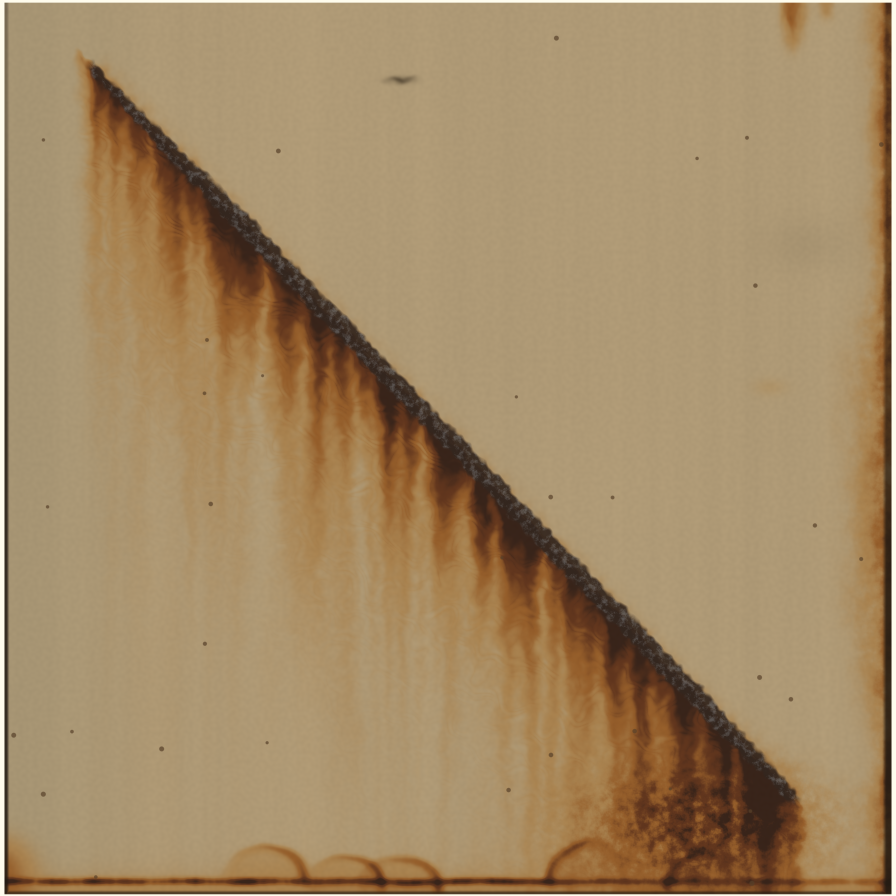
A Shadertoy shader for this texture:

```glsl
// A painted metal panel with a diagonal scratch that weeps rust downward.
// Distances to the scratch drive a rust ramp; stretched gradient noise makes
// the runs, while ellipses and edge falloffs stain the border.

const vec2 SCRATCH_TOP = vec2(0.102, 0.926);
const vec2 SCRATCH_END = vec2(0.888, 0.107);

float hash(vec2 p) {
    vec3 q = fract(vec3(p.xyx) * 0.1031);
    q += dot(q, q.yzx + 33.33);
    return fract((q.x + q.y) * q.z);
}

float corner(vec2 cell, vec2 offset) {
    float a = 6.2832 * hash(cell);
    return dot(vec2(cos(a), sin(a)), offset);
}

// Gradient noise, roughly -0.7 to 0.7
float noise(vec2 p) {
    vec2 i = floor(p), f = p - i, e = vec2(1.0, 0.0);
    vec2 u = f * f * f * (f * (f * 6.0 - 15.0) + 10.0);
    return mix(mix(corner(i, f), corner(i + e, f - e), u.x),
               mix(corner(i + e.yx, f - e.yx), corner(i + 1.0, f - 1.0), u.x), u.y);
}

float fbm(vec2 p) {
    float sum = 0.0, amp = 0.65;
    for (int i = 0; i < 4; i++) {
        sum += amp * noise(p);
        p = mat2(1.6, 1.2, -1.2, 1.6) * p + 7.3;
        amp *= 0.55;
    }
    return sum;
}

float band(float lo, float hi, float soft, float x) {
    return smoothstep(lo - soft, lo + soft, x) * (1.0 - smoothstep(hi - soft, hi + soft, x));
}

float blob(vec2 p, vec2 center, vec2 radius) {
    vec2 q = (p - center) / radius;
    return exp(-dot(q, q));
}

// Rust thickness 0..1 to colour
vec3 rustRamp(vec3 paint, float r) {
    vec3 c = mix(paint, vec3(0.66, 0.51, 0.31), smoothstep(0.0, 0.24, r));
    c = mix(c, vec3(0.58, 0.365, 0.165), smoothstep(0.2, 0.48, r));
    c = mix(c, vec3(0.38, 0.21, 0.115), smoothstep(0.45, 0.76, r));
    return mix(c, vec3(0.22, 0.14, 0.10), smoothstep(0.75, 1.05, r));
}

vec3 panelPaint(vec2 p) {
    float stripes = noise(vec2(p.x * 38.0, 0.5)) + 0.6 * noise(vec2(p.x * 110.0, 3.5));
    vec3 c = vec3(0.685, 0.602, 0.461) * (1.0 + 0.018 * stripes + 0.012 * fbm(p * 4.0));
    c *= mix(vec3(0.95, 0.965, 0.975), vec3(1.0), smoothstep(0.0, 0.22, p.x));
    c *= 1.0 - 0.045 * blob(p, vec2(0.9, 0.727), vec2(0.05, 0.03));
    return mix(c, vec3(0.68, 0.55, 0.36), 0.55 * blob(p, vec2(0.859, 0.568), vec2(0.018, 0.009)));
}

// Runs below the scratch; depth is the vertical distance under it
float runs(vec2 p, float depth) {
    float wobble = 0.008 * noise(p * 26.0) + 0.004 * noise(p * 70.0);
    float x = p.x + wobble + 0.12 * depth * noise(vec2(p.x * 9.0, 2.0));
    float wide = 0.5 + 0.85 * noise(vec2(x * 19.0, p.y * 1.6));
    float thin = 0.5 + 0.9 * noise(vec2(x * 52.0, p.y * 3.5 + 9.0));
    float crinkle = 1.0 - 2.4 * abs(noise(vec2(p.x * 62.0 + p.y * 30.0, p.y * 65.0) + 2.0 * noise(p * 35.0)));
    float streak = clamp(0.5 * wide + 0.7 * thin - 0.1, 0.0, 1.0);
    float d = max(depth, 0.0);
    float strength = mix(0.6, 1.0, smoothstep(0.1, 0.25, p.x));
    float r = 0.72 * exp(-d / (0.022 + 0.065 * streak * strength));
    r += 0.62 * streak * strength * exp(-d / 0.13);
    r += 0.20 * streak * exp(-d / 0.45);
    r += (0.11 * crinkle + 0.06 * fbm(p * 90.0)) * exp(-d / 0.22);
    float ends = band(SCRATCH_TOP.x - 0.008, SCRATCH_END.x, 0.016, p.x + wobble);
    return max(r, 0.0) * ends * smoothstep(-0.006, 0.006, depth);
}

// Upper half of an elliptical tide mark with a faint filling
float tideMark(vec2 p, vec2 center, vec2 radius) {
    vec2 q = (p - center) / radius;
    float k = length(q);
    float rim = exp(-pow((k - 1.0) / 0.13, 2.0)) * (0.65 + 0.5 * q.x * sign(0.5 - center.x));
    return (max(rim, 0.0) + 0.25 * (1.0 - smoothstep(0.8, 1.0, k))) * smoothstep(-0.3, 0.2, q.y);
}

float edgeRust(vec2 p) {
    float n = fbm(p * vec2(24.0, 12.0)), fine = fbm(p * 65.0);
    float reach = 0.012 + 0.012 * band(0.25, 0.62, 0.1, p.y) + 0.008 * noise(vec2(4.0, p.y * 9.0));
    float r = (0.55 + 0.6 * n + 0.3 * fine) * exp(-max(0.99 - p.x, 0.0) / reach);
    float line = 0.016 + 0.003 * noise(vec2(p.x * 12.0, 1.0));
    r += (0.6 + 0.7 * n) * exp(-pow((p.y - line) / 0.004, 2.0)) * (1.0 - 0.5 * smoothstep(0.55, 0.7, p.x));
    r += 0.32 * exp(-p.y / 0.018) + 0.4 * blob(p, vec2(0.0, 0.03), vec2(0.035, 0.035));
    r += (0.5 + 0.7 * fine) * blob(p, vec2(0.78, 0.08), vec2(0.12, 0.06));
    r += (0.5 + n) * (blob(p, vec2(0.885, 0.99), vec2(0.013, 0.035)) + 0.6 * blob(p, vec2(0.925, 1.0), vec2(0.01, 0.02)));
    vec4 marks[5] = vec4[5](vec4(0.295, 0.018, 0.045, 0.035), vec4(0.385, 0.010, 0.042, 0.034),
        vec4(0.445, 0.006, 0.045, 0.036), vec4(0.660, 0.016, 0.045, 0.042), vec4(0.790, 0.010, 0.045, 0.038));
    vec2 q = p + 0.005 * vec2(noise(p * 30.0), noise(p * 30.0 + 8.0));
    for (int i = 0; i < 5; i++) r += 0.42 * tideMark(q, marks[i].xy, marks[i].zw);
    return max(r, 0.0);
}

float specks(vec2 p) {
    vec2 cell = floor(p * 15.0);
    vec2 spot = 0.2 + 0.6 * vec2(hash(cell + 3.0), hash(cell + 17.0));
    float size = 0.012 + 0.018 * hash(cell + 41.0);
    return step(0.86, hash(cell)) * (1.0 - smoothstep(size, size + 0.025, length(fract(p * 15.0) - spot)));
}

void mainImage(out vec4 fragColor, in vec2 fragCoord) {
    vec2 p = fragCoord / iResolution.xy;
    vec2 span = SCRATCH_END - SCRATCH_TOP, along = normalize(span), rel = p - SCRATCH_TOP;
    float s = dot(rel, along), n = dot(rel, vec2(-along.y, along.x));
    float inside = band(0.0, length(span), 0.008, s);
    float ragged = n + 0.004 * noise(vec2(s * 18.0, 0.0)) + 0.004 * noise(p * 110.0);

    // Paint, runs, and a thin halo above the scratch
    float halo = 0.32 * exp(-max(n, 0.0) / 0.010) * inside * step(0.0, n) * (1.0 + noise(p * 80.0));
    vec3 color = rustRamp(panelPaint(p), runs(p, -ragged / along.x) + halo + edgeRust(p));

    // Lumpy blue-grey core with glints
    float halfWidth = mix(0.005, 0.0105, band(0.12, 1.08, 0.12, s)) + 0.002 * noise(vec2(s * 75.0, 5.0));
    float core = (1.0 - smoothstep(halfWidth - 0.003, halfWidth + 0.002, abs(ragged))) * inside;
    float grain = fbm(p * 120.0);
    vec3 metal = mix(vec3(0.20, 0.15, 0.12), vec3(0.36, 0.34, 0.33), smoothstep(-0.15, 0.5, grain));
    color = mix(color, metal, 0.92 * core);

    // Specks, a short scuff, and grain
    color = mix(color, vec3(0.34, 0.25, 0.16), 0.7 * specks(p));
    color = mix(color, vec3(0.30, 0.25, 0.18), 0.8 * blob(p + 0.003 * noise(p * 90.0), vec2(0.447, 0.911), vec2(0.014, 0.004)));
    color *= 1.0 + 0.025 * noise(p * 190.0);

    // Dark rims and the pale surround
    float rim = (1.0 - smoothstep(0.007, 0.011, p.x)) * (1.0 - 0.6 * smoothstep(0.5, 0.9, p.y));
    rim = max(rim, smoothstep(0.984, 0.990, p.x) * (1.0 - 0.6 * smoothstep(0.3, 0.8, p.y)));
    rim = max(rim, 0.8 * (1.0 - smoothstep(0.003, 0.007, p.y)));
    color = mix(color, vec3(0.13, 0.10, 0.07), 0.85 * rim);
    float panel = band(0.005, 0.995, 0.001, p.x) * band(0.002, 0.997, 0.001, p.y);
    fragColor = vec4(mix(vec3(1.0, 0.99, 0.93), color, panel), 1.0);
}
```
